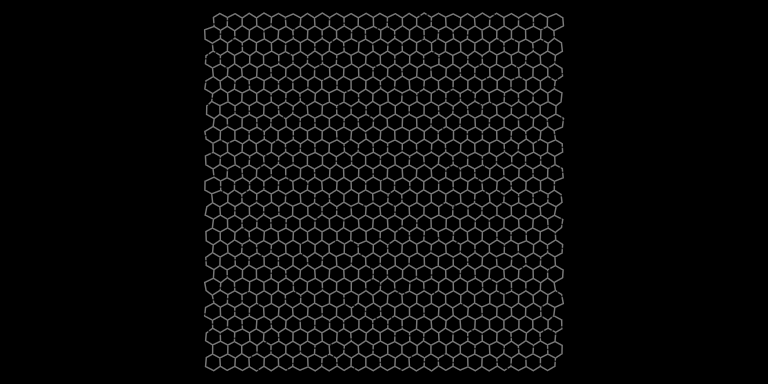
Write a Shadertoy shader that draws this pattern.

```glsl
const vec2  CELLS = vec2(24.0, 28.0);             // hexagons across and down
const float PITCH = 0.0379;                       // hexagon width / canvas height
const float LINE_WIDTH = 0.1;                     // in hexagon widths
const float INK = 0.475;
const float JITTER = 0.035;                       // corner drift inside the mesh
const float EDGE_JITTER = 0.09;                   // corner drift on the left and right rims
const float CHIP_SIZE = 0.055;
const float CHIP_DEPTH = 0.65;
const float UPRIGHT_CHIPS = 0.5;                  // share of upright sides with a chip
const float SLANT_CHIPS = 0.1;
const vec2  LATTICE = vec2(0.5, 0.28867513);      // spacing of the corner lattice
const float ROW_STEP = 3.0 * LATTICE.y;

float hash(vec2 p) {
    vec3 q = fract(vec3(p.xyx) * 0.1031);
    q += dot(q, q.yzx + 33.33);
    return fract((q.x + q.y) * q.z);
}

// Layered sines shift every shared corner by a small repeatable amount
vec2 cornerPosition(vec2 v) {
    vec2 sway = 0.6 * sin(v.yx * 2.3 + v * 1.7 + vec2(0.4, 2.1))
              + 0.4 * sin(v * 5.1 + v.yx * 3.7 + vec2(1.3, 4.2));
    bool rim = v.x < 1.5 || v.x > 2.0 * CELLS.x - 0.5;
    return v * LATTICE + sway * vec2(rim ? EDGE_JITTER : JITTER, JITTER);
}

// Corner of a hexagon in whole lattice steps from its centre
vec2 cornerOffset(int k) {
    float angle = radians(60.0 * float(k) + 30.0);
    return round(vec2(cos(angle) / 0.8660254, 2.0 * sin(angle)));
}

// Part of a pixel covered by a line whose axis lies at distance d
float lineCoverage(float d, float pixel) {
    float halfWidth = 0.5 * LINE_WIDTH;
    float span = min(d + 0.5 * pixel, halfWidth) - max(d - 0.5 * pixel, -halfWidth);
    return clamp(span / pixel, 0.0, 1.0);
}

float sideInk(vec2 p, vec2 v0, vec2 v1, float pixel) {
    // Order the ends so that neighbours agree on the shared side
    vec2 low = v0.y < v1.y ? v0 : v1;
    vec2 high = v0.y < v1.y ? v1 : v0;
    vec2 a = cornerPosition(low);
    vec2 axis = cornerPosition(high) - a;
    float t = clamp(dot(p - a, axis) / dot(axis, axis), 0.0, 1.0);
    float ink = lineCoverage(length(p - a - axis * t), pixel);

    // Small worn chip along some sides
    vec2 id = low + high;
    float share = low.x == high.x ? UPRIGHT_CHIPS : SLANT_CHIPS;
    float chipped = step(hash(id), share);
    float place = mix(0.15, 0.85, hash(id + 17.0));
    float away = abs(t - place) * length(axis);
    float chip = 1.0 - smoothstep(CHIP_SIZE - 0.5 * pixel, CHIP_SIZE + 0.5 * pixel, away);
    return ink * (1.0 - CHIP_DEPTH * chipped * chip);
}

float hexMesh(vec2 p, float pixel) {
    float ink = 0.0;
    float nearRow = floor((p.y - 2.0 * LATTICE.y) / ROW_STEP + 0.5);
    for (int j = -1; j <= 1; j++) {
        float row = nearRow + float(j);
        if (row < 0.0 || row >= CELLS.y) continue;
        float stagger = mod(row, 2.0);
        float nearColumn = floor(p.x - 0.5 * stagger);
        for (int i = -1; i <= 1; i++) {
            float column = nearColumn + float(i);
            if (column < 0.0 || column >= CELLS.x) continue;
            vec2 centre = vec2(2.0 * column + 1.0 + stagger, 3.0 * row + 2.0);
            for (int k = 0; k < 6; k++) {
                vec2 v0 = centre + cornerOffset(k);
                vec2 v1 = centre + cornerOffset(k + 1);
                ink = max(ink, sideInk(p, v0, v1, pixel));
            }
        }
    }
    return ink;
}

void mainImage(out vec4 fragColor, in vec2 fragCoord) {
    vec2 meshSize = vec2(CELLS.x + 0.5, (CELLS.y - 1.0) * ROW_STEP + 4.0 * LATTICE.y);
    vec2 uv = (fragCoord - 0.5 * iResolution.xy) / iResolution.y;
    vec2 p = uv / PITCH + 0.5 * meshSize;
    float pixel = 1.0 / (iResolution.y * PITCH);
    fragColor = vec4(vec3(INK * hexMesh(p, pixel)), 1.0);
}
```
